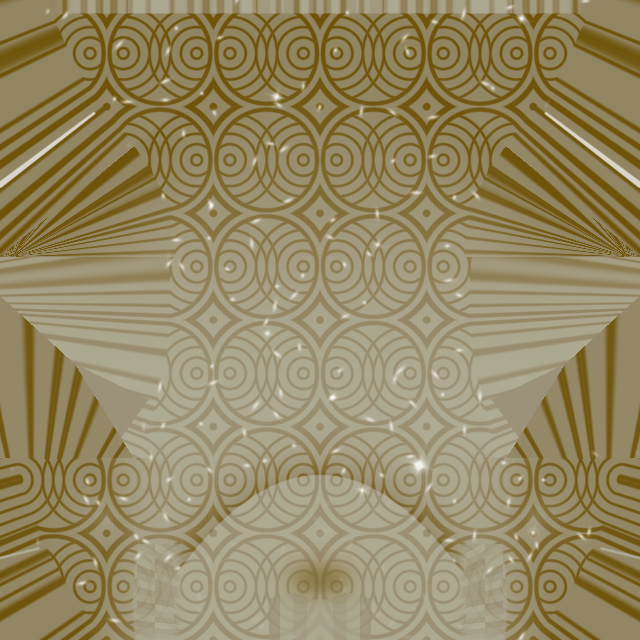
Reproduce this pattern procedurally as a WebGL 1 fragment shader.

```glsl
precision highp float;
uniform vec2 u_resolution;

#define TILES 6.0
#define FOCUS 0.344
#define RING_STEP 0.098
#define SPARK_GRID 22.0
#define FILL_WARM vec3(0.57, 0.52, 0.385)
#define FILL_HAZE vec3(0.685, 0.67, 0.58)
#define INK_WARM vec3(0.43, 0.325, 0.035)
#define INK_HAZE vec3(0.615, 0.57, 0.465)
#define TAUPE vec3(0.61, 0.57, 0.475)

float hash(vec2 p) {
  p = fract(p * vec2(0.1031, 0.1137));
  p += dot(p, p.yx + 33.33);
  return fract((p.x + p.y) * p.x * 97.0);
}

float band(float d, float halfWidth, float aa) {
  return 1.0 - smoothstep(halfWidth - aa, halfWidth + aa, abs(d));
}

// Rings spaced evenly around one focus
float rings(float d, float aa) {
  float k = fract((d - 0.05) / RING_STEP + 0.5) - 0.5;
  return band(k * RING_STEP, 0.0125, aa) * step(d, 0.465);
}

// Medallion tile: paired ring sets, rim, concave star and dot
float medallion(vec2 p, float aa) {
  vec2 c = fract(p * TILES) - 0.5;
  float r = length(c);
  float inner = max(rings(length(vec2(abs(c.x) - FOCUS, c.y)), aa),
                    rings(length(vec2(abs(c.x) + FOCUS, c.y)), aa));
  float ink = inner * step(r, 0.465);
  ink = max(ink, band(r - 0.472, 0.02, aa));
  ink = max(ink, band(r - 0.572, 0.027, aa));
  return max(ink, band(length(abs(c) - 0.5), 0.036, aa));
}

vec2 clampRay(vec2 p, vec2 center, float nearest, float farthest) {
  vec2 d = p - center;
  float len = max(length(d), 0.0001);
  return center + d / len * clamp(len, nearest, farthest);
}

float segment(vec2 p, vec2 a, vec2 b) {
  vec2 d = b - a;
  return length(p - a - d * clamp(dot(p - a, d) / dot(d, d), 0.0, 1.0));
}

float star(vec2 p, vec2 center, float size) {
  vec2 d = (p - center) / size;
  d = mat2(0.96, 0.28, -0.28, 0.96) * d;
  float rays = exp(-abs(d.x) * 9.0 - abs(d.y) * 1.6) + exp(-abs(d.y) * 9.0 - abs(d.x) * 1.6);
  return exp(-dot(d, d) * 5.0) + 0.6 * rays;
}

// Scattered glints, stretched at random angles
float glints(vec2 p) {
  float light = 0.0;
  for (int j = -1; j <= 1; j++) {
    for (int i = -1; i <= 1; i++) {
      vec2 id = floor(p * SPARK_GRID) + vec2(float(i), float(j));
      vec2 spot = vec2(hash(id + 3.1), hash(id + 17.7));
      vec2 d = p * SPARK_GRID - id - spot;
      float turn = hash(id + 41.3) * 6.28;
      d = mat2(cos(turn), -sin(turn), sin(turn), cos(turn)) * d;
      d.x /= 1.0 + 2.0 * hash(id + 8.9);
      light += exp(-dot(d, d) * 260.0) * step(0.45, hash(id + 29.0));
    }
  }
  return light;
}

void main() {
  vec2 uv = gl_FragCoord.xy / u_resolution;
  float px = 1.0 / min(u_resolution.x, u_resolution.y);
  vec2 p = vec2(0.5 - abs(uv.x - 0.5), uv.y);
  vec2 q = p;
  float haze = smoothstep(0.95, 0.35, p.y);
  float cliff = p.x < 0.117 ? 0.538 - 0.915 * p.x : 0.431 - 1.6 * (p.x - 0.117);

  // Side fans: the tile is held at its silhouette and drawn out along rays
  if (p.y > 0.599 + 0.823 * p.x) {
    q = clampRay(p, vec2(0.607, 1.172), 0.0, 0.56);
    haze *= smoothstep(0.1, 0.3, p.x);
  } else if (p.y > 0.599) {
    q = clampRay(p, vec2(0.02, 0.599), 0.254, 2.0);
    haze *= smoothstep(0.1, 0.32, p.x + 0.8 * (0.66 - p.y));
  } else if (p.y > 0.284 && p.y > cliff) {
    q = clampRay(p, vec2(-0.326, 0.531), 0.592, 2.0);
  } else if (p.y > 0.284) {
    vec2 root = vec2(0.052, 0.102);
    q = root + (p - root) * 0.182 / (p.y - root.y);
    haze = 0.08;
  } else if (p.x < 0.3) {
    q = clampRay(p, vec2(0.693, 0.435), 0.0, 0.685);
    haze = smoothstep(0.1, 0.29, p.x);
    haze = max(haze, 0.65 * exp(-length(p - vec2(0.165, 0.19)) * 18.0));
  }
  float spread = length(q - p);

  // Top fringe of upright streaks
  float fringe = smoothstep(0.977, 0.981, p.y) * smoothstep(0.08, 0.12, p.x);
  q.y = min(q.y, 0.979);
  haze = mix(haze, 0.55 + 0.4 * hash(vec2(floor(p.x * 45.0), 2.0)), fringe);

  // Dome, its outer shadow and side shells
  float dx = 0.5 - p.x;
  float rise = p.y - (0.258 - 3.07 * dx * dx);
  float arch = rise / sqrt(1.0 + 37.7 * dx * dx);
  float dome = 1.0 - smoothstep(-px, px, arch);
  float shade = exp(-max(arch, 0.0) * 28.0) * smoothstep(0.31, 0.22, dx);
  haze *= 1.0 - 0.8 * shade;
  haze = mix(haze, 0.97, dome);

  float ink = medallion(q, TILES * px);
  vec3 color = mix(mix(FILL_WARM, FILL_HAZE, haze), mix(INK_WARM, INK_HAZE, haze), ink);

  float shell = smoothstep(0.295, 0.29, length(vec2(dx, (p.y - 0.06) * 0.8)));
  shell *= smoothstep(0.21, 0.23, dx) * step(p.y, 0.15);
  float facet = hash(vec2(floor(atan(p.y, dx) * 28.0), floor(dx * 35.0)));
  color = mix(color, mix(TAUPE, FILL_HAZE, facet), shell * 0.8);

  // Folded facets at the bottom centre
  float fold = step(p.y, 0.075 - 0.3 * abs(dx - 0.045)) * step(dx, 0.08);
  color = mix(color, mix(TAUPE, FILL_HAZE, hash(vec2(floor(dx * 48.0), 7.0))), fold * 0.75);
  vec2 hollow = (vec2(dx, p.y) - vec2(0.012, 0.095)) * vec2(26.0, 34.0);
  color = mix(color, INK_WARM, 0.5 * exp(-dot(hollow, hollow)));

  // Plain facet beside the cliff
  float plain = step(cliff, p.y) * step(p.y, 0.431 - 0.48 * (p.x - 0.117));
  plain *= step(p.x - 0.189, 0.72 * (p.y - 0.316)) * step(0.316, p.y) * step(0.117, p.x);
  color = mix(color, TAUPE, plain);

  // Bright slanted blades
  float blade = segment(p, vec2(0.147, 0.823), vec2(0.0, 0.711));
  color = mix(color, vec3(0.86, 0.84, 0.8), band(blade, 0.002 + 0.018 * (0.147 - p.x), px));
  float sliver = segment(p, vec2(0.06, 0.143), vec2(0.0, 0.128));
  color = mix(color, FILL_HAZE, band(sliver, 0.002, px));

  // Glints and larger stars
  float area = (1.0 - smoothstep(0.0, 0.015, spread)) * (1.0 - 0.85 * dome) * (1.0 - plain);
  float light = 0.75 * glints(uv) * area;
  light += star(uv, vec2(0.655, 0.273), 0.02) + 0.7 * star(uv, vec2(0.432, 0.849), 0.014);
  light += 0.7 * star(uv, vec2(0.815, 0.971), 0.012) + 0.7 * star(uv, vec2(0.521, 0.379), 0.01);
  light += 0.6 * star(uv, vec2(0.418, 0.479), 0.01) + 0.6 * star(uv, vec2(0.59, 0.618), 0.01);
  light += 0.6 * star(uv, vec2(0.566, 0.234), 0.012) + 0.5 * star(uv, vec2(0.833, 0.168), 0.012);
  color = mix(color, vec3(0.96, 0.95, 0.92), clamp(light, 0.0, 1.0));
  gl_FragColor = vec4(color, 1.0);
}
```
